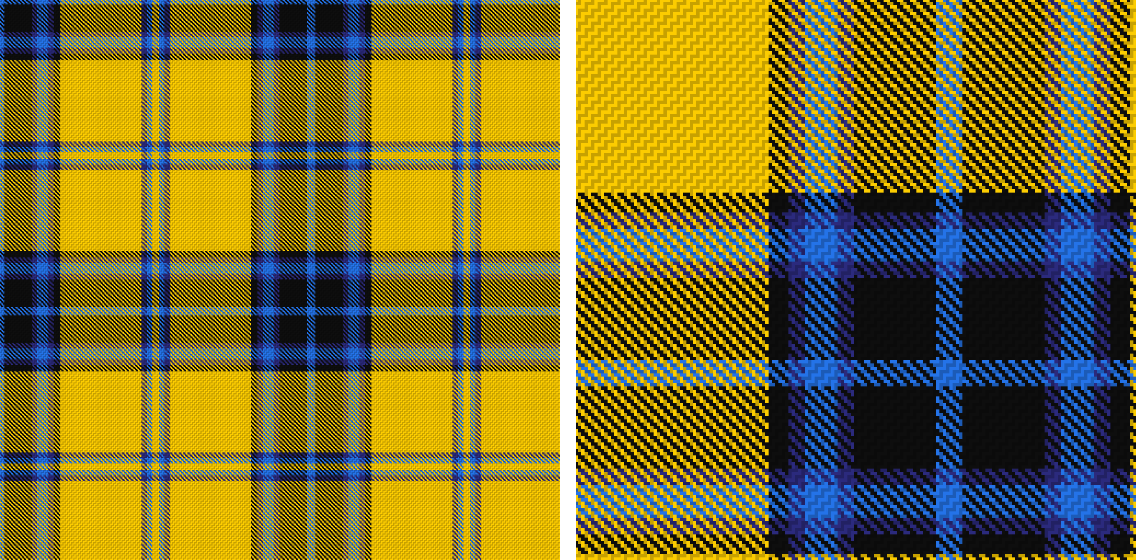
Left, the full canvas; right, a detail of the centre.
Give the GLSL for this pattern, as a Shadertoy shader.

```glsl
const float REPEATS = 1.8;           // setts across the canvas
const float SETT_THREADS = 284.0;    // threads in one mirrored sett
const float FOOTPRINT = 0.6;         // filter width in pixels
const int TAPS = 3;                  // filter taps per axis

const vec3 YELLOW = vec3(0.99, 0.80, 0.00);
const vec3 BLACK  = vec3(0.055, 0.055, 0.055);
const vec3 NAVY   = vec3(0.17, 0.165, 0.49);
const vec3 BLUE   = vec3(0.14, 0.45, 0.91);

// Dyed colour of a thread, mirrored about the centre of each sett
vec3 threadColour(float index, float settThreads) {
    float t = index + 0.5;
    float d = abs(t - settThreads * round(t / settThreads));
    vec3 colour = BLUE;
    colour = mix(colour, BLACK,  step(4.0, d));
    colour = mix(colour, NAVY,   step(29.0, d));
    colour = mix(colour, BLUE,   step(34.0, d));
    colour = mix(colour, NAVY,   step(44.0, d));
    colour = mix(colour, BLACK,  step(49.0, d));
    colour = mix(colour, YELLOW, step(55.0, d));
    colour = mix(colour, NAVY,   step(129.0, d));
    colour = mix(colour, BLUE,   step(134.0, d));
    return mix(colour, YELLOW,   step(139.0, d));
}

// Two-over, two-under twill; every other thread lies lower and darker
vec3 twill(vec2 position, float settThreads) {
    vec2 thread = floor(position);
    bool warpOnTop = mod(thread.x - thread.y, 4.0) < 2.0;
    float top = warpOnTop ? thread.x : thread.y;
    float shade = mix(1.0, 0.79, mod(top, 2.0));
    return threadColour(top, settThreads) * shade;
}

void mainImage(out vec4 fragColor, in vec2 fragCoord) {
    float threadsPerPixel = REPEATS * SETT_THREADS / iResolution.y;
    vec2 fromTopLeft = vec2(fragCoord.x, iResolution.y - fragCoord.y);

    // Average the weave over the pixel to smooth thread edges
    vec3 total = vec3(0.0);
    for (int j = 0; j < TAPS; j++) {
        for (int i = 0; i < TAPS; i++) {
            vec2 offset = (vec2(i, j) + 0.5) / float(TAPS) - 0.5;
            vec2 samplePoint = fromTopLeft + offset * FOOTPRINT;
            total += twill(samplePoint * threadsPerPixel, SETT_THREADS);
        }
    }
    fragColor = vec4(total / float(TAPS * TAPS), 1.0);
}
```
